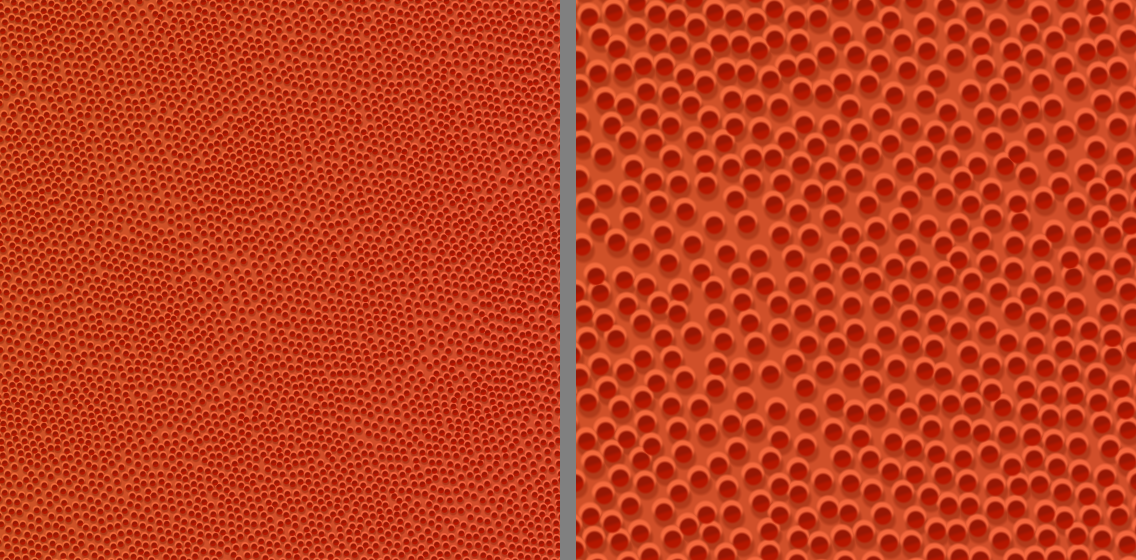
Left: the whole. Right: its middle third, enlarged.
Give the GLSL for this texture, as a Shadertoy shader.

```glsl
#define COLUMNS 62.0
#define ROW_STEP 0.866
#define TURN 0.26
#define JITTER 0.62
#define REPULSION 0.42
#define WARP 1.8
#define PIT_RADIUS 0.32
#define RIM_RADIUS 0.42
#define EDGE_SOFTNESS 0.05
#define DRIFT_AMOUNT 0.58

const vec3 GROUND = vec3(0.815, 0.31, 0.16);
const vec3 SHADE = vec3(0.68, 0.22, 0.095);
const vec3 RIM = vec3(0.96, 0.41, 0.24);
const vec3 PIT_DARK = vec3(0.59, 0.09, 0.015);
const vec3 PIT_LIT = vec3(0.71, 0.09, 0.0);

vec2 hash2(vec2 p) {
    vec3 q = fract(vec3(p.xyx) * vec3(0.1031, 0.1030, 0.0973));
    q += dot(q, q.yzx + 33.33);
    return fract((q.xx + q.yz) * q.zy);
}

vec2 noise2(vec2 p) {
    vec2 cell = floor(p);
    vec2 f = fract(p);
    f = f * f * (3.0 - 2.0 * f);
    vec2 low = mix(hash2(cell), hash2(cell + vec2(1, 0)), f.x);
    vec2 high = mix(hash2(cell + vec2(0, 1)), hash2(cell + vec2(1, 1)), f.x);
    return mix(low, high, f.y);
}

// Soft-edged disc coverage
float disc(vec2 p, float radius, float softness) {
    return 1.0 - smoothstep(radius - softness, radius + softness, length(p));
}

// Canvas to a turned and bent lattice space
vec2 toLattice(vec2 uv) {
    mat2 turn = mat2(cos(TURN), sin(TURN), -sin(TURN), cos(TURN));
    return turn * uv * COLUMNS + WARP * (noise2(uv * 6.0 + 20.0) - 0.5);
}

vec2 jittered(vec2 id) {
    vec2 site = vec2(id.x + 0.5 * mod(id.y, 2.0), id.y * ROW_STEP);
    return site + JITTER * (hash2(id + 200.0) - 0.5);
}

// Pit center, pushed away from neighbors that are too close
vec2 pitCenter(vec2 id) {
    vec2 center = jittered(id);
    vec2 push = vec2(0.0);
    for (int k = 0; k < 9; k++) {
        if (k == 4) continue;
        vec2 away = center - jittered(id + vec2(k % 3 - 1, k / 3 - 1));
        float gap = length(away) + 0.001;
        push += away / gap * max(0.0, 1.0 - gap);
    }
    return center + REPULSION * push;
}

void mainImage(out vec4 fragColor, in vec2 fragCoord) {
    vec2 uv = fragCoord / iResolution.y;
    float soft = EDGE_SOFTNESS + 0.35 * COLUMNS / iResolution.y;

    // Local frame that keeps the pits round and lit from above
    vec2 p = toLattice(uv);
    vec2 e = vec2(0.002, 0.0);
    mat2 frame = mat2(toLattice(uv + e.xy) - p, toLattice(uv + e.yx) - p);
    mat2 toCanvas = inverse(frame / (e.x * COLUMNS));

    float nearRow = round(p.y / ROW_STEP);
    float shade = 0.0;
    float rim = 0.0;
    float pit = 0.0;
    float pitLight = 0.0;
    for (int j = -1; j <= 1; j++) {
        float row = nearRow + float(j);
        float nearColumn = round(p.x - 0.5 * mod(row, 2.0));
        for (int i = -1; i <= 1; i++) {
            vec2 d = toCanvas * (p - pitCenter(vec2(nearColumn + float(i), row)));

            // Lower lip in shade, upper lip lit, hollow in the middle
            shade = max(shade, disc(d + vec2(-0.05, 0.15), RIM_RADIUS, soft * 1.3));
            rim = max(rim, disc(d - vec2(-0.03, 0.10), RIM_RADIUS, soft)
                         * smoothstep(-0.16, 0.14, d.y));
            float hollow = disc(d, PIT_RADIUS, soft);
            if (hollow > pit) {
                pit = hollow;
                pitLight = smoothstep(-0.08, 0.12, 0.3 * d.x - d.y);
            }
        }
    }

    vec3 color = mix(GROUND, SHADE, 0.9 * shade);
    color = mix(color, RIM, rim);
    color = mix(color, mix(PIT_DARK, PIT_LIT, pitLight), pit);

    // Broad drift from orange at the upper left to red at the right
    float drift = smoothstep(-0.1, 1.0, uv.x + 0.25 * (0.5 - uv.y));
    drift += 0.25 * (noise2(uv * 3.0).x - 0.5);
    vec3 tint = mix(vec3(0.98, 1.07, 0.86), vec3(1.02, 0.94, 1.12), drift);
    color *= mix(vec3(1.0), tint, DRIFT_AMOUNT);
    fragColor = vec4(clamp(color, 0.0, 1.0), 1.0);
}
```
